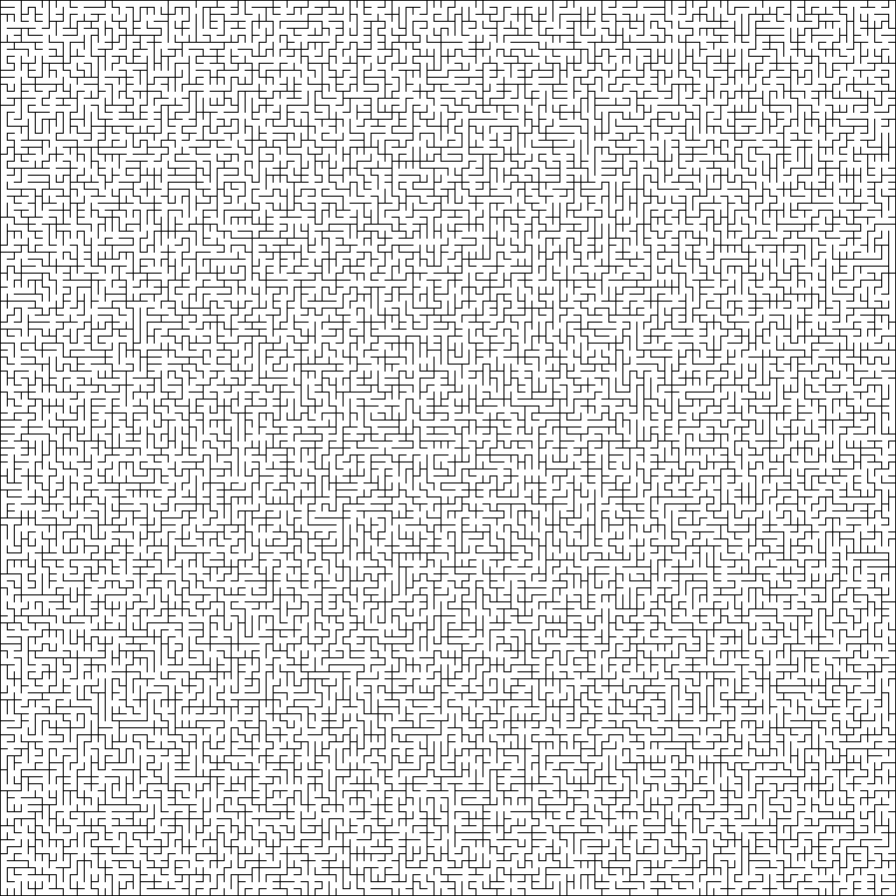
This pattern is drawn by a WebGL 2 fragment shader. Its source:

```glsl
#version 300 es
precision highp float;
precision highp int;

// Fine black-on-white maze: the minimum spanning tree of random edge weights.
// Mirror walks around each edge tell whether lighter edges already join its
// ends. Walls are box filtered exactly over each pixel to keep hairlines even.

#define CELLS 128          // cells along each side
#define SPAN 0.99935       // part of the canvas between the border lines
#define WALL_WIDTH 0.144   // wall thickness in cells
#define MAX_STEPS 1000     // longest mirror walk before guessing
#define SEED 37u
#define PAPER vec3(1.0)
#define INK vec3(0.0)

uniform vec2 u_resolution;
out vec4 fragColor;

const ivec2 RIGHT = ivec2(1, 0);
const ivec2 UP = ivec2(0, 1);

// Integer hash of a lattice point, from 0 to 1.
float hash(ivec2 p) {
    uvec2 u = uvec2(p + 1024);
    uint h = u.x * 1597u + u.y * 51749u + SEED;
    h = (h ^ (h >> 16)) * 0x7feb352du;
    h = (h ^ (h >> 15)) * 0x846ca68bu;
    h ^= h >> 16;
    return float(h >> 8) / 16777216.0;
}

// Doubled coordinates: nodes are (even, even), cells (odd, odd), edges mixed.
// Border edges are lightest, edges outside the maze heaviest.
float edgeWeight(ivec2 edge) {
    ivec2 last = ivec2(2 * CELLS);
    if (any(lessThan(edge, ivec2(0))) || any(greaterThan(edge, last))) return 1.0;
    bool onBorder = any(equal(edge, ivec2(0))) || any(equal(edge, last));
    return onBorder ? 0.0 : hash(edge);
}

bool isVertical(ivec2 edge) {
    return (edge.x & 1) == 0;
}

// One diagonal step between edge midpoints; true when back at the start.
// Lighter edges reflect along their own line, heavier ones across it.
bool walkHome(inout ivec2 place, inout ivec2 heading, ivec2 home, float weight) {
    place += heading;
    if (place == home) return true;
    bool lighter = edgeWeight(place) < weight;
    if (lighter == isVertical(place)) heading.x = -heading.x;
    else heading.y = -heading.y;
    return false;
}

// Two walks leave the edge on opposite sides. The first one home decides:
// its side of return tells whether the edge joins two trees or closes a loop.
float isWall(ivec2 edge) {
    float weight = edgeWeight(edge);
    if (weight == 0.0 || weight == 1.0) return 1.0 - weight;
    bool vertical = isVertical(edge);
    ivec2 placeA = edge, headingA = ivec2(1);
    ivec2 placeB = edge, headingB = ivec2(-1);
    for (int i = 0; i < MAX_STEPS; i++) {
        if (walkHome(placeA, headingA, edge, weight))
            return (headingA.x > 0) == vertical ? 1.0 : 0.0;
        if (walkHome(placeB, headingB, edge, weight))
            return (headingB.x < 0) == vertical ? 1.0 : 0.0;
    }
    return weight < 0.5 ? 1.0 : 0.0;
}

// Ink of one arm, traced only where the pixel touches it.
float armInk(ivec2 edge, float area) {
    return area > 0.0 ? area * isWall(edge) : 0.0;
}

// Share of the pixel footprint that lies between low and high, per axis.
vec2 overlap(vec2 center, vec2 halfPixel, float low, float high) {
    vec2 inside = min(center + halfPixel, high) - max(center - halfPixel, low);
    return max(inside, 0.0) / (2.0 * halfPixel);
}

void main() {
    // Position relative to the nearest node, in cells
    vec2 uv = gl_FragCoord.xy / u_resolution;
    float scale = float(CELLS) / SPAN;
    vec2 position = (uv - 0.5) * scale + 0.5 * float(CELLS);
    vec2 halfPixel = 0.5 * scale / u_resolution;
    vec2 nearest = floor(position + 0.5);
    vec2 offset = position - nearest;
    ivec2 node = 2 * ivec2(nearest);

    // Coverage of the wall strip and of the parts beyond it on either side
    float halfWall = 0.5 * WALL_WIDTH;
    vec2 core = overlap(offset, halfPixel, -halfWall, halfWall);
    vec2 after = overlap(offset, halfPixel, halfWall, 1.0);
    vec2 before = overlap(offset, halfPixel, -1.0, -halfWall);

    // Every node carries a wall, so its square is always inked; add the arms
    float coverage = core.x * core.y
        + armInk(node + RIGHT, core.y * after.x)
        + armInk(node - RIGHT, core.y * before.x)
        + armInk(node + UP, core.x * after.y)
        + armInk(node - UP, core.x * before.y);

    fragColor = vec4(mix(PAPER, INK, clamp(coverage, 0.0, 1.0)), 1.0);
}
```
